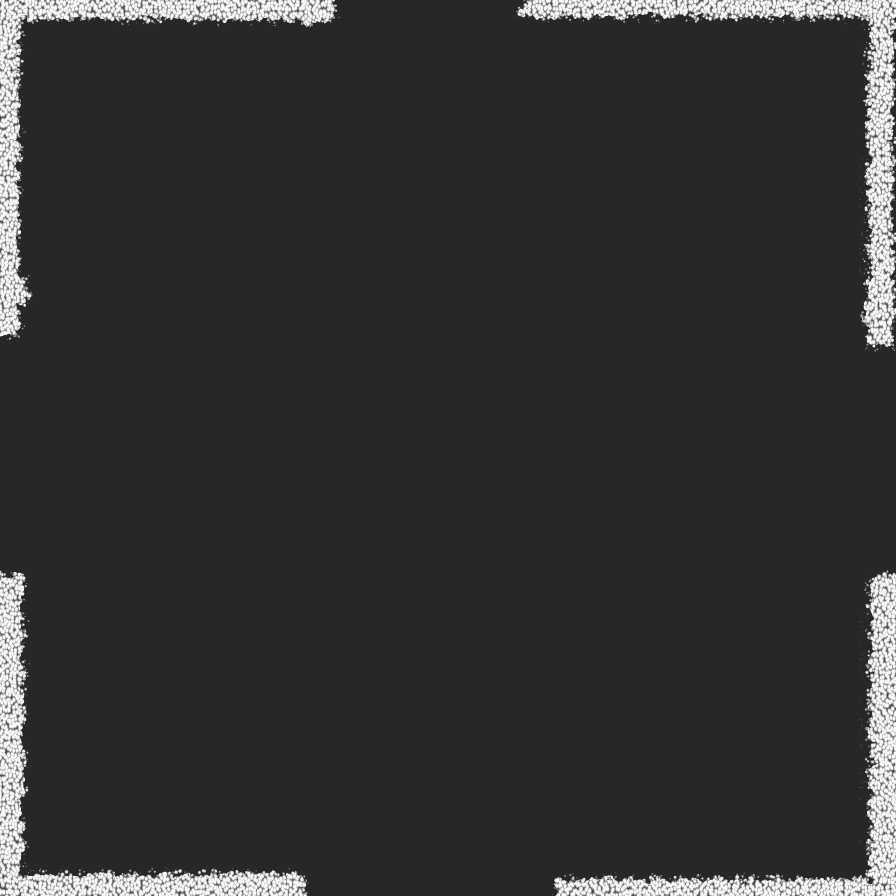
This background is drawn by a Shadertoy shader. Its source:

```glsl
// Chalky white corner brackets with ragged edges on a charcoal board.

vec2 hash2(vec2 p) {
    vec3 q = fract(p.xyx * vec3(0.1031, 0.1030, 0.0973));
    q += dot(q, q.yzx + 33.33);
    return fract((q.xx + q.yz) * q.zy);
}

// Cellular noise: distance to the nearest jittered point
float cells(vec2 p) {
    vec2 cell = floor(p), local = fract(p);
    float nearest = 2.0;
    for (int y = -1; y <= 1; y++)
    for (int x = -1; x <= 1; x++) {
        vec2 offset = vec2(x, y);
        nearest = min(nearest, length(offset + hash2(cell + offset + 57.0) - local));
    }
    return nearest;
}

// Signed distance to a box given by its low (xy) and high (zw) corners
float boxDistance(vec2 p, vec4 box) {
    vec2 q = max(box.xy - p, p - box.zw);
    return length(max(q, 0.0)) + min(max(q.x, q.y), 0.0);
}

// Union of the eight strokes and the thicker dabs near some ends
float strokeDistance(vec2 p) {
    vec4 strokes[8] = vec4[8](
        vec4(-0.03, 0.978, 0.373, 1.03), vec4(0.582, 0.981, 1.03, 1.03),
        vec4(-0.03, 0.625, 0.021, 1.03), vec4(0.969, 0.614, 0.997, 1.03),
        vec4(-0.03, -0.03, 0.026, 0.358), vec4(0.971, -0.03, 1.03, 0.358),
        vec4(-0.03, -0.03, 0.339, 0.025), vec4(0.621, -0.03, 1.03, 0.019));
    float d = 1.0;
    for (int i = 0; i < 8; i++) d = min(d, boxDistance(p, strokes[i]));
    d = min(d, length(p - vec2(0.014, 0.676)) - 0.018);
    d = min(d, length(p - vec2(0.982, 0.652)) - 0.018);
    return min(d, length(p - vec2(0.344, 0.988)) - 0.015);
}

void mainImage(out vec4 fragColor, in vec2 fragCoord) {
    vec2 uv = fragCoord / iResolution.xy;
    vec3 board = vec3(0.153);
    float d = strokeDistance(uv);

    // Fray the outline with broad tufts and fine bristles
    d += 0.010 * (cells(uv * 75.0) - 0.45);
    d += 0.009 * (cells(uv * 210.0 + 9.0) - 0.45);
    float cover = smoothstep(0.0018, -0.0025, d);

    // Chalk grain, pitted with darker gaps
    float grain = cells(uv * vec2(310.0, 230.0));
    float chalk = mix(0.98, 0.28, smoothstep(0.25, 1.0, grain));

    // Faint dust beside the right-hand strokes
    vec2 dustGrid = uv * 384.0;
    float dust = step(0.86, hash2(floor(dustGrid)).x)
               * smoothstep(0.5, 0.1, length(fract(dustGrid) - 0.5))
               * smoothstep(0.003, 0.0, abs(uv.x - 0.961))
               * max(step(abs(uv.y - 0.77), 0.08), step(abs(uv.y - 0.18), 0.13));

    vec3 color = mix(board, vec3(chalk), cover);
    fragColor = vec4(color + 0.18 * dust * (1.0 - cover), 1.0);
}
```
